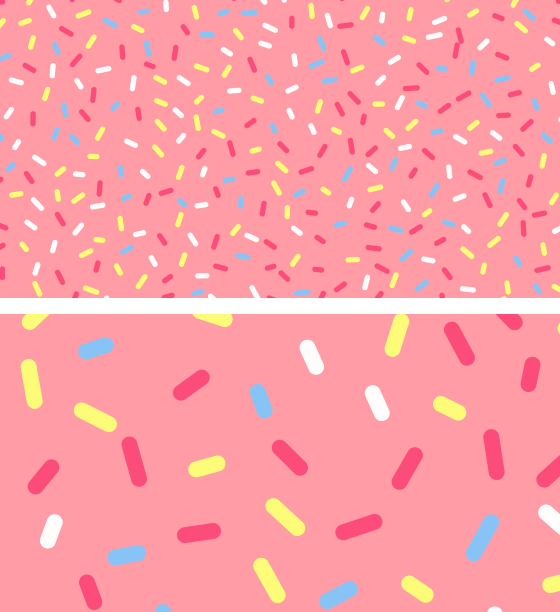
Top: the whole. Bottom: its middle third, enlarged.
This pattern is drawn by a WebGL 1 fragment shader. Its source:

```glsl
precision highp float;
// Candy sprinkles scattered on pink icing. Each cell of a tilted grid holds one
// jittered capsule, pushed away from its neighbours so that they stay apart;
// length, direction and colour vary from cell to cell.

uniform vec2 u_resolution;

#define ROWS 12.0          // sprinkles per canvas height
#define GRID_TILT 0.47     // turns the grid so that rows do not show
#define JITTER 0.84        // scatter inside a cell, in cells
#define SPACING 1.02       // distance below which neighbours repel, in cells
#define RADIUS 0.0089      // half thickness, in canvas heights
#define MIN_REACH 0.0108   // half length of the straight part, shortest
#define MAX_REACH 0.0200   // and longest
#define SOFTNESS 0.65      // edge half width, in pixels of the canvas

const float PI = 3.14159265;
const vec3 ICING  = vec3(1.00, 0.61, 0.65);
const vec3 WHITE  = vec3(1.00, 0.99, 0.99);
const vec3 PINK   = vec3(0.99, 0.30, 0.48);
const vec3 YELLOW = vec3(0.99, 0.99, 0.47);
const vec3 BLUE   = vec3(0.53, 0.77, 0.96);

vec3 hash3(vec2 cell) {
  vec3 q = fract(cell.xyx * vec3(0.1031, 0.1030, 0.0973));
  q += dot(q, q.yxz + 33.33);
  return fract((q.xxy + q.yzz) * q.zyx);
}

mat2 rotation(float angle) {
  float c = cos(angle), s = sin(angle);
  return mat2(c, s, -s, c);
}

vec2 jittered(vec2 cell) {
  return cell + 0.5 + JITTER * (hash3(cell).xy - 0.5);
}

// One relaxation step: move the point away from neighbours that are too close
vec2 spreadOut(vec2 cell) {
  vec2 centre = jittered(cell);
  vec2 push = vec2(0.0);
  for (int y = -1; y <= 1; y++) {
    for (int x = -1; x <= 1; x++) {
      vec2 away = centre - jittered(cell + vec2(x, y));
      float gap = length(away);
      push += away / max(gap, 0.001) * max(SPACING - gap, 0.0) * 0.5;
    }
  }
  return centre + push;
}

float capsule(vec2 p, float reach) {
  p.x -= clamp(p.x, -reach, reach);
  return length(p) - RADIUS;
}

// Stepping through the palette from cell to cell keeps equal colours apart
vec3 sprinkleColour(vec2 cell, float random) {
  float pick = fract(dot(cell, vec2(0.38, 0.27)) + 0.4 * random);
  if (pick < 0.28) return WHITE;
  if (pick < 0.53) return PINK;
  if (pick < 0.81) return YELLOW;
  return BLUE;
}

void main() {
  vec2 p = (gl_FragCoord.xy - 0.5 * u_resolution) / u_resolution.y;
  p = rotation(GRID_TILT) * p;
  float edge = SOFTNESS / u_resolution.y;
  vec2 home = floor(p * ROWS);
  vec3 colour = ICING;

  // Sprinkles of this cell and the cells around it
  for (int y = -1; y <= 1; y++) {
    for (int x = -1; x <= 1; x++) {
      vec2 cell = home + vec2(x, y);
      vec3 random = hash3(cell + 71.7);
      vec2 local = rotation(random.x * PI) * (p - spreadOut(cell) / ROWS);
      float dist = capsule(local, mix(MIN_REACH, MAX_REACH, random.y));
      float cover = 1.0 - smoothstep(-edge, edge, dist);
      colour = mix(colour, sprinkleColour(cell, random.z), cover);
    }
  }
  gl_FragColor = vec4(colour, 1.0);
}
```
